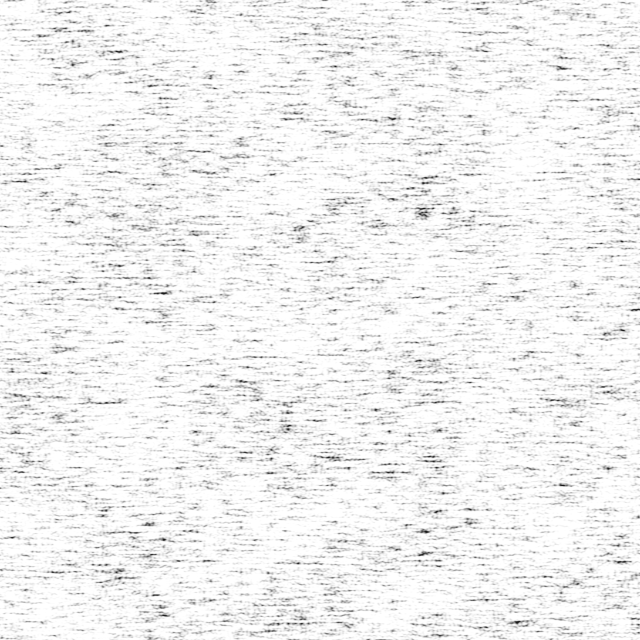
Write a Shadertoy shader that draws this texture.

```glsl
// Fine broken horizontal grain: thin grey and black fibres on white.

// Pseudo-random unit gradient for a lattice cell
vec2 cellGradient(ivec2 cell) {
    uvec2 c = uvec2(cell);
    uint h = c.x * 1597334677u ^ c.y * 3812015801u;
    h = (h ^ (h >> 15)) * 2246822519u;
    h = (h ^ (h >> 13)) * 3266489917u;
    h ^= h >> 16;
    float angle = 6.28319 * float(h & 65535u) / 65536.0;
    return vec2(cos(angle), sin(angle));
}

// Gradient noise, scaled to a spread of about one
float gradientNoise(vec2 p) {
    ivec2 cell = ivec2(floor(p));
    vec2 f = fract(p);
    vec2 u = f * f * f * (f * (f * 6.0 - 15.0) + 10.0);
    float a = dot(cellGradient(cell), f);
    float b = dot(cellGradient(cell + ivec2(1, 0)), f - vec2(1, 0));
    float c = dot(cellGradient(cell + ivec2(0, 1)), f - vec2(0, 1));
    float d = dot(cellGradient(cell + ivec2(1, 1)), f - vec2(1, 1));
    return 4.5 * mix(mix(a, b, u.x), mix(c, d, u.x), u.y);
}

// Darkness of the fibres at a point of the unit canvas
float fibreInk(vec2 p) {
    // Gentle drift keeps the fibres from lying perfectly level
    p.y += 0.0015 * gradientNoise(p * vec2(3.0, 5.0) + 31.0);

    float patches = gradientNoise(p * vec2(5.0, 11.0) + 7.3);
    float strands = gradientNoise(p * vec2(14.0, 190.0) + 57.1);
    float dashes = gradientNoise(p * vec2(42.0, 245.0) + 113.7);
    float grain = gradientNoise(p * vec2(190.0, 340.0) + 211.9);

    float density = 0.22 * patches + 0.55 * strands + 0.65 * dashes + 0.5 * grain;
    return 0.025 * pow(max(density + 0.8, 0.0), 2.6);
}

void mainImage(out vec4 fragColor, in vec2 fragCoord) {
    // Average a 3 by 3 grid of samples for smooth edges
    float ink = 0.0;
    for (int y = -1; y <= 1; y++) {
        for (int x = -1; x <= 1; x++) {
            vec2 offset = vec2(x, y) / 3.0;
            ink += min(fibreInk((fragCoord + offset) / iResolution.y), 0.9);
        }
    }
    fragColor = vec4(vec3(1.0 - ink / 9.0), 1.0);
}
```
